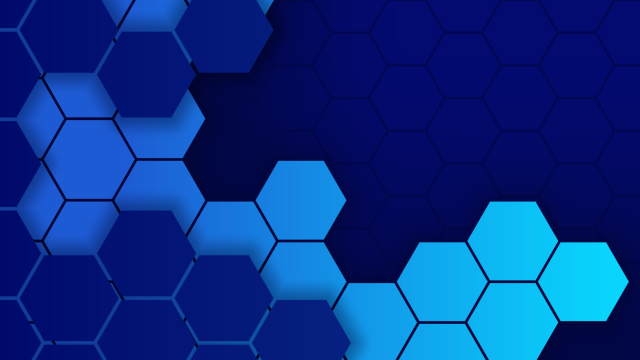
Reproduce this background procedurally as a Shadertoy shader.

```glsl
const int BACK = 0, MIDDLE = 1, FRONT = 2;

// Signed distance to a flat-topped hexagon
float hexagon(vec2 p, float apothem) {
    const vec2 k = vec2(-0.866025, 0.5);
    p = abs(p);
    p -= 2.0 * min(dot(k, p), 0.0) * k;
    p -= vec2(clamp(p.x, -0.57735 * apothem, 0.57735 * apothem), apothem);
    return length(p) * sign(p.y);
}

// Which cells of each layer hold a tile
bool occupied(int layer, float column, float row) {
    if (layer == BACK) return true;
    if (layer == MIDDLE) {
        if (column < 2.0) return true;
        if (column > 7.0) return false;
        float skyline[6] = float[6](-1.0, -0.5, -2.0, -1.5, -1.0, -1.5);
        bool tip = column == 2.0 && row >= 2.0;
        bool below = row <= skyline[int(column) - 2];
        return tip || (below && (column < 7.0 || row > -2.0));
    }
    bool upper = column <= 2.0 && row <= 0.0 && row > -1.0;
    bool lower = column <= 3.0 && row <= -2.5 - 0.5 * abs(column - 1.0);
    return column < 0.0 || upper || lower;
}

// Distance to the nearest tile of a layer
float tiles(vec2 p, int layer, vec2 origin, float pitch, float gap) {
    vec2 q = (p - origin) / pitch;
    float nearest = 1.0;
    for (int i = -1; i <= 1; i++) {
        float column = round(q.x / 0.866025) + float(i);
        float stagger = 0.5 * mod(column, 2.0);
        for (int j = -1; j <= 1; j++) {
            float row = round(q.y - stagger) + float(j) + stagger;
            if (occupied(layer, column, row)) {
                vec2 centre = vec2(column * 0.866025, row);
                nearest = min(nearest, hexagon((q - centre) * pitch, 0.5 * (pitch - gap)));
            }
        }
    }
    return nearest;
}

void mainImage(out vec4 fragColor, in vec2 fragCoord) {
    vec2 p = fragCoord / iResolution.y;
    float soft = 0.75 / iResolution.y;

    float back = tiles(p, BACK, vec2(0.815, 0.546), 0.1817, 0.004);
    float middle = tiles(p, MIDDLE, vec2(0.248, 0.557), 0.2264, 0.0075);
    float front = tiles(p, FRONT, vec2(0.192, 0.917), 0.2484, 0.0102);

    // Deep backdrop with faint seams
    float light = smoothstep(0.5, 1.15, p.x) * smoothstep(-0.1, 0.9, p.y);
    vec3 color = mix(vec3(0.005, 0.025, 0.27), vec3(0.012, 0.04, 0.44), light);
    float seam = smoothstep(-0.004, 0.002, back) * smoothstep(0.5, 0.85, p.x);
    color = mix(color, vec3(0.005, 0.02, 0.27), 0.75 * seam);
    color *= 1.0 - 0.22 * exp(-max(middle, 0.0) / 0.04);

    // Bright tiles, blue to cyan
    float sweep = clamp((p.x - 0.34) / 1.33, 0.0, 1.0);
    vec3 bright = mix(vec3(0.115, 0.355, 0.83), vec3(0.03, 0.83, 0.99), sweep);
    color = mix(color, bright, smoothstep(soft, -soft, middle));

    // Shadow cast by the front tiles
    float shade = 1.0 - smoothstep(-0.01, 0.065, front);
    color *= mix(vec3(1.0), vec3(0.55, 0.63, 0.69), shade);

    // Dark front tiles
    vec3 dark = mix(vec3(0.0, 0.04, 0.42), vec3(0.025, 0.13, 0.51), clamp(p.x, 0.0, 1.0));
    color = mix(color, dark, smoothstep(soft, -soft, front));

    fragColor = vec4(color, 1.0);
}
```
